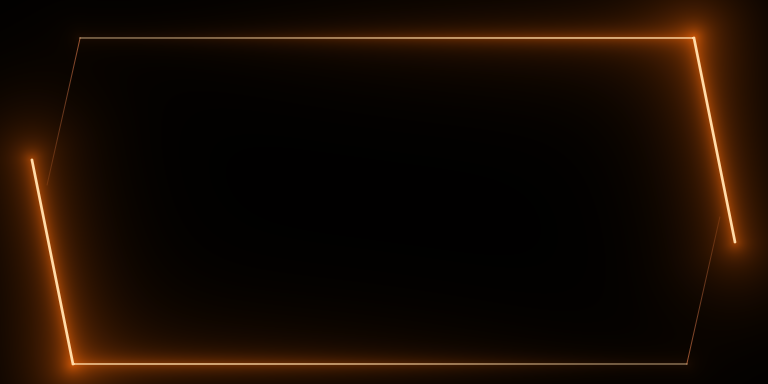
Reproduce this background procedurally as a Shadertoy shader.

```glsl
// A dark backdrop framed by a slanted neon outline in glowing orange.
// Half of the frame (rail, heavy bar, faint hairline) is built from segment
// distances, then repeated by a half turn about the frame centre.

// Returns the distance to segment ab and the position 0..1 along it.
vec2 segment(vec2 p, vec2 a, vec2 b) {
    vec2 ab = b - a;
    float along = clamp(dot(p - a, ab) / dot(ab, ab), 0.0, 1.0);
    return vec2(length(p - a - ab * along), along);
}

// Antialiased line; strokes thinner than a pixel fade instead of widening.
float stroke(float dist, float halfWidth, float pixel) {
    float radius = max(halfWidth, 0.5 * pixel);
    return clamp((radius - dist) / pixel + 0.5, 0.0, 1.0) * halfWidth / radius;
}

// Tight halo plus a broad, soft spill of light.
float halo(float dist, float tight, float broad) {
    return tight * exp(-dist / 0.018) + broad * exp(-dist / 0.095);
}

void mainImage(out vec4 fragColor, in vec2 fragCoord) {
    float pixel = 1.0 / iResolution.y;
    vec2 p = (fragCoord - vec2(0.4993, 0.4766) * iResolution.xy) * pixel;

    vec2 dimCorner = vec2(-0.790, 0.4245);
    vec2 brightCorner = vec2(0.8086, 0.4245);
    vec2 barEnd = vec2(0.9154, -0.1068);
    vec2 hairEnd = vec2(-0.876, 0.042);

    float glow = 0.0;
    float core = 0.0;
    float hairline = 0.0;

    for (int i = 0; i < 2; i++) {
        vec2 q = i == 0 ? p : -p;

        // Long rail, brightening toward the heavy bar
        vec2 rail = segment(q, dimCorner, brightCorner);
        float power = mix(0.15, 1.0, smoothstep(0.0, 0.9, rail.y));
        glow += power * halo(rail.x, 0.38, 0.17);
        core += mix(0.45, 1.0, power) * stroke(rail.x, 0.0018, pixel);

        // Heavy slanted bar
        vec2 bar = segment(q, brightCorner, barEnd);
        glow += halo(bar.x, 0.55, 0.37);
        core += stroke(bar.x, 0.0035, pixel);

        // Faint hairline, fading out behind the opposite bar
        vec2 hair = segment(q, dimCorner, hairEnd);
        hairline += (1.0 - 0.8 * hair.y) * stroke(hair.x, 0.0011, pixel);
    }

    // Compress the summed light, then lay the hot lines on top
    vec3 color = vec3(1.0, 0.42, 0.03) * (1.0 - exp(-1.1 * glow));
    color += vec3(0.65, 0.36, 0.22) * hairline;
    color = mix(color, vec3(1.0, 0.86, 0.66), min(core, 1.0));

    fragColor = vec4(min(color, 1.0), 1.0);
}
```
